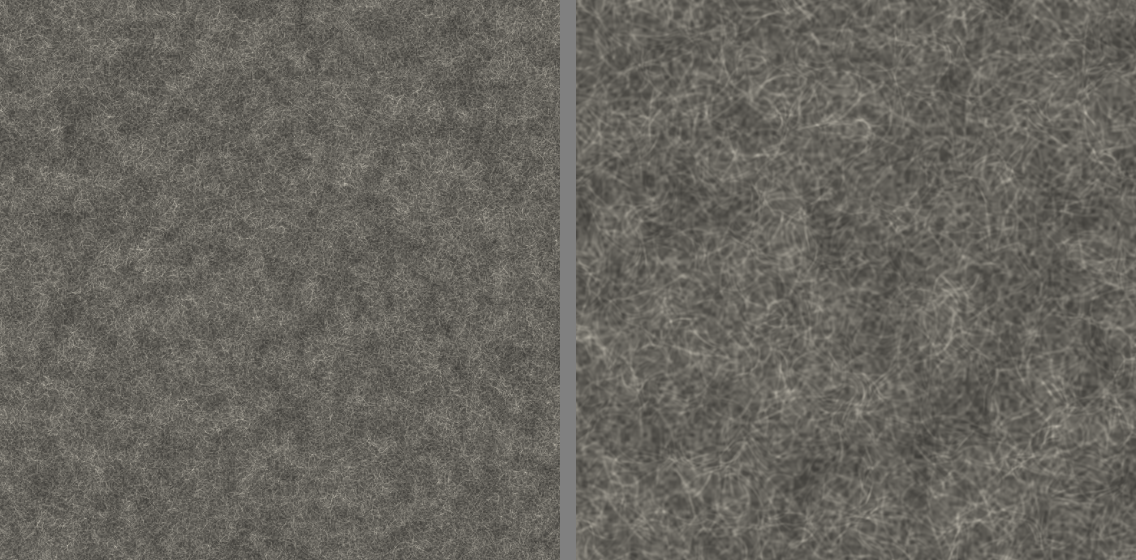
Left: the whole. Right: its middle third, enlarged.
A WebGL 2 fragment shader for this texture:

```glsl
#version 300 es
precision highp float;
// Grey wool felt: cloudy mottling, a mat of fine curled fibres and a soft grain.

uniform vec2 u_resolution;
out vec4 fragColor;

float hash(vec2 p) {
    vec3 q = fract(vec3(p.xyx) * 0.1031);
    q += dot(q, q.yzx + 33.33);
    return fract((q.x + q.y) * q.z);
}

float valueNoise(vec2 p) {
    vec2 cell = floor(p);
    vec2 f = fract(p);
    f = f * f * (3.0 - 2.0 * f);
    float low = mix(hash(cell), hash(cell + vec2(1, 0)), f.x);
    float high = mix(hash(cell + vec2(0, 1)), hash(cell + vec2(1, 1)), f.x);
    return mix(low, high, f.y);
}

mat2 rotation(float angle) {
    float c = cos(angle), s = sin(angle);
    return mat2(c, s, -s, c);
}

// Fractal noise centred on zero
float clouds(vec2 p) {
    float sum = 0.0, weight = 0.5;
    for (int i = 0; i < 4; i++) {
        sum += weight * (valueNoise(p) - 0.5);
        p = rotation(0.65) * p * 2.03 + 17.3;
        weight *= 0.5;
    }
    return sum;
}

// One curved hair per grid cell, each with its own angle, bend and strength
float fibreLayer(vec2 uv, float cellSize, float seed) {
    vec2 p = rotation(seed * 1.7) * uv / cellSize + seed * 37.0;
    vec2 home = floor(p);
    float halfWidth = 0.0016 / cellSize;
    float sum = 0.0;
    for (int y = -1; y <= 1; y++) {
        for (int x = -1; x <= 1; x++) {
            vec2 cell = home + vec2(x, y);
            vec2 centre = cell + vec2(hash(cell + 3.1), hash(cell + 71.7));
            vec2 d = rotation(6.2832 * hash(cell + 151.3)) * (p - centre);
            float bend = 1.3 * (hash(cell + 211.9) - 0.5);
            float slope = 2.0 * bend * d.x;
            float dist = abs(d.y - bend * d.x * d.x) / sqrt(1.0 + slope * slope);
            float body = 1.0 - smoothstep(0.0, halfWidth, dist);
            float ends = 1.0 - smoothstep(0.55, 0.9, length(d));
            sum += body * ends * hash(cell + 307.1);
        }
    }
    return sum;
}

void main() {
    vec2 uv = gl_FragCoord.xy / min(u_resolution.x, u_resolution.y);

    // Uneven density of the wool
    vec2 warp = vec2(valueNoise(uv * 60.0), valueNoise(uv * 60.0 + 91.0)) - 0.5;
    float density = clouds(uv * 39.0 + warp * 0.7 + 5.0);
    float broad = valueNoise(uv * 9.0 + 40.0) - 0.5;

    // Fibre mat, from short tangled hairs to longer stray ones
    vec2 curled = uv + warp * 0.005;
    float fibres = 0.0;
    for (int i = 0; i < 10; i++) {
        float t = float(i) / 9.0;
        fibres += fibreLayer(curled, mix(0.009, 0.029, t * t), float(i) + 1.0);
    }

    // Fine fuzz between the fibres
    float grain = valueNoise(uv * 390.0 + 13.0) - 0.5;

    float tone = 0.353 + 0.145 * density + 0.018 * broad;
    tone += 0.06 * fibres * (1.0 + density) + 0.15 * grain;
    fragColor = vec4(clamp(tone, 0.0, 1.0) * vec3(1.0, 0.975, 0.91), 1.0);
}
```
